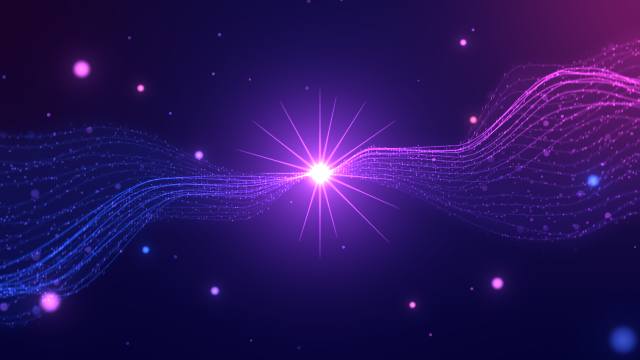
Give the GLSL for this background, as a Shadertoy shader.

```glsl
// Radiant star between two flowing ribbons of glowing strands, with soft orbs on a navy sky.

const vec3 NAVY_LOW = vec3(.015, .01, .20);
const vec3 NAVY = vec3(.045, .035, .255);
const vec3 PLUM = vec3(.40, .06, .13);
const vec3 VIOLET = vec3(.36, .12, .45);
const vec3 PINK = vec3(.90, .33, .86);
const vec3 CORAL = vec3(1, .32, .30);
const vec3 BLUE = vec3(.08, .36, .95);
const vec3 LILAC = vec3(.50, .24, .92);
const vec3 MAGENTA = vec3(.86, .25, .80);
const vec2 STAR = vec2(0, .5185);
const float REACH = .889;   // horizontal length of a ribbon
const int CORE_LINES = 9;   // bright strands
const int ALL_LINES = 25;   // bright and dusty strands
const float BEADS = 115.;   // bead cells along a strand

// Ray angle in degrees, ray length
const vec2 RAYS[14] = vec2[14](
  vec2(90, .24), vec2(119, .233), vec2(142, .242), vec2(164, .243), vec2(180, .17),
  vec2(78, .22), vec2(57.5, .24), vec2(35, .26), vec2(-5, .22), vec2(-24, .243),
  vec2(-45, .275), vec2(-75, .185), vec2(-90, .24), vec2(-107, .2));

// Large orbs: centre, radius, tint (negative coral, zero pink, one blue)
const vec4 ORBS[12] = vec4[12](
  vec4(-.662, .808, .026, 0), vec4(-.75, .162, .031, 0), vec4(.493, .213, .018, 0),
  vec4(.842, .056, .042, .9), vec4(.759, .498, .018, 1), vec4(-.336, .569, .013, .3),
  vec4(-.484, .306, .011, 1), vec4(.426, .667, .011, -.8), vec4(.257, .153, .01, -.4),
  vec4(-.498, .755, .011, -.4), vec4(-.292, .192, .013, .4), vec4(.398, .882, .01, -.2));

vec2 hash22(vec2 p) {
  vec3 q = fract(vec3(p.xyx) * vec3(.1031, .1030, .0973));
  q += dot(q, q.yzx + 33.33);
  return fract((q.xx + q.yz) * q.zy);
}

float bell(float x) { return exp(-x * x); }
float rise(float a, float b, float x) { return smoothstep(a, b, x); }

// Heights above the star: dusty top, bright top, bright bottom, dusty bottom
vec4 ribbon(float t, bool right) {
  if (right) {
    float lift = .07 * rise(0., .17, t);
    return vec4(
      lift + .22 * rise(.4, .63, t) + .09 * rise(.75, 1., t),
      lift + .22 * rise(.42, .78, t) - .04 * rise(.85, 1.05, t),
      .17 * rise(.5, .95, t) - .015 * rise(0., .4, t),
      .09 * rise(.78, 1.02, t) - .19 * rise(0., .75, t));
  }
  return vec4(
    .135 * rise(.2, .72, t) - .04 * rise(.7, 1., t),
    -.012 * rise(0., .1, t) - .27 * rise(.5, 1.05, t),
    -.065 * rise(0., .25, t) - .28 * rise(.4, .84, t),
    -.125 * rise(0., .25, t) - .30 * rise(.45, 1., t));
}

// Strand light: x = lines, y = beads
vec2 strands(float y, float t, bool right, float pixel) {
  vec4 here = ribbon(t, right);
  vec4 slope = (ribbon(t + .004, right) - here) / (.004 * REACH);
  float blur = rise(.45, 1., t);
  float width = mix(.0013, .0038, blur);
  float soft = max(width, .6 * pixel);
  float size = max(mix(.0018, .003, blur), .6 * pixel);
  float cell = floor(t * BEADS);
  vec2 light = vec2(0);
  for (int i = 0; i < ALL_LINES; i++) {
    bool core = i < CORE_LINES;
    float id = float(i);
    float k = core ? id / float(CORE_LINES - 1)
      : float(i - CORE_LINES) / float(ALL_LINES - CORE_LINES - 1);
    if (core && right) k *= k;
    vec2 rnd = hash22(vec2(id, right ? 7. : 19.));
    vec2 edge = core ? here.yz : here.xw;
    vec2 tilt = core ? slope.yz : slope.xw;
    float wave = .016 * t * sin(t * (7. + 6. * rnd.x) + 6.28 * rnd.y);
    float grade = mix(tilt.x, tilt.y, k);
    float dy = (y - mix(edge.x, edge.y, k) - wave) * inversesqrt(1. + grade * grade);
    float power = core ? mix(.85, .3, right ? k : rnd.x) : .17;
    light.x += power * bell(dy / soft) * mix(width / soft, .6, blur);
    // Beads on jittered cells
    vec2 jitter = hash22(vec2(cell, id + (right ? 40. : 90.)));
    float dx = (t - (cell + .3 + .4 * jitter.x) / BEADS) * REACH;
    float drift = dy + (jitter.y - .5) * .014;
    light.y += pow(fract(jitter.x * 7. + jitter.y), 3.) * bell(length(vec2(dx, drift)) / size);
  }
  return light;
}

// Scattered discs: x = brightness, y = random tint
vec2 scatter(vec2 p, float size, float radius, float share) {
  vec2 cell = floor(p / size);
  vec2 rnd = hash22(cell + 900. * size);
  vec2 pick = hash22(cell + 51.);
  float d = length(p - (cell + .25 + .5 * rnd) * size);
  float disc = 1. - rise(.5, 1.2, d / (radius * mix(.5, 1., rnd.x)));
  return vec2(disc * step(pick.x, share) * mix(.4, 1., rnd.y), pick.y);
}

void mainImage(out vec4 fragColor, in vec2 fragCoord) {
  float pixel = 1. / iResolution.y;
  vec2 p = vec2(fragCoord.x - .5 * iResolution.x, fragCoord.y) * pixel;
  vec2 q = p - STAR;
  float d = length(q), t = abs(q.x) / REACH;
  bool right = q.x > 0.;

  // Sky
  vec3 col = mix(NAVY_LOW, NAVY, rise(0., .55, p.y));
  col += PLUM * bell(length(p - vec2(.95, 1.05)) / .48);
  col += vec3(.05, -.025, -.09) * bell(length(p - vec2(-.9, 1)) / .5);
  col += VIOLET * bell(d / .22) + vec3(.06, .03, .10) * bell(d / .45);

  // Ribbons and haze
  vec4 edge = ribbon(t, right);
  float inside = rise(edge.w - .05, edge.w + .04, q.y) * (1. - rise(edge.x - .04, edge.x + .05, q.y));
  vec3 tint = right ? mix(LILAC, MAGENTA, rise(-.08, .16, q.y)) : mix(LILAC, BLUE, rise(.15, .6, t));
  vec2 light = strands(q.y, t, right, pixel);
  col += tint * (.09 * inside * rise(0., .4, t) + .75 * light.x);
  col += mix(tint, PINK, .4) * light.y * .6;

  // Bokeh and sparks
  vec2 bokeh = scatter(p, .085, .014, .5), dust = scatter(p, .04, .006, .55);
  vec2 spark = scatter(p, .12, .006, .3);
  float depth = inside * rise(.25, .8, t);
  col += mix(PINK, tint, bokeh.y) * bokeh.x * depth * .42;
  col += mix(PINK, tint, dust.y) * dust.x * depth * .35;
  col += mix(PINK, BLUE, spark.y * spark.y) * spark.x * .6;

  // Large orbs
  for (int i = 0; i < 12; i++) {
    vec4 orb = ORBS[i];
    float r = length(p - orb.xy) / orb.z;
    vec3 hue = mix(PINK, orb.w < 0. ? CORAL : BLUE, abs(orb.w));
    float power = orb.z > .035 ? .5 : 1.;
    col += power * hue * (.65 - .65 * rise(.5, 1.15, r) + .3 * exp(-.8 * r));
    col += power * .25 * bell(r / .6);
  }

  // Star
  for (int i = 0; i < 14; i++) {
    float angle = radians(RAYS[i].x);
    vec2 dir = vec2(cos(angle), sin(angle));
    float along = dot(q, dir);
    float fade = clamp(1. - along / RAYS[i].y, 0., 1.) * step(0., along);
    float width = max(.0035 * fade, .6 * pixel);
    col += PINK * .8 * sqrt(fade) * bell(dot(q, vec2(-dir.y, dir.x)) / width);
  }
  col += vec3(.85, .38, .62) * exp(-d / .05) + 1.1 * bell(d / .026);
  fragColor = vec4(clamp(col, 0., 1.), 1);
}
```
